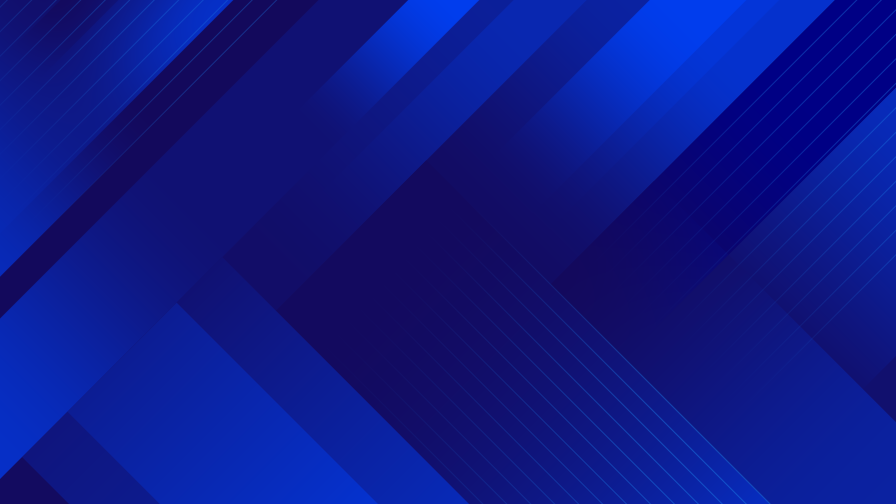
This background is drawn by a Shadertoy shader. Its source:

```glsl
// Blue backdrop of crossing diagonal bands with fading fine lines.
// Each band is a mask on one diagonal axis and a light ramp along the other;
// the summed light picks a colour between deep indigo and vivid blue.

const vec3 INDIGO = vec3(0.075, 0.035, 0.36);
const vec3 VIVID  = vec3(0.0, 0.25, 0.96);
const vec3 NAVY   = vec3(0.0, 0.0, 0.52);
const vec3 LINE   = vec3(0.10, 0.46, 0.88);
const float FAR   = 9.0;

// Soft-edged mask of the interval lo..hi
float band(float x, float lo, float hi, float aa) {
    return smoothstep(-aa, aa, x - lo) * smoothstep(-aa, aa, hi - x);
}

// Smooth ramp from 0 at a to 1 at b, in either direction
float ramp(float a, float b, float x) {
    float t = clamp((x - a) / (b - a), 0.0, 1.0);
    return t * t * (3.0 - 2.0 * t);
}

// Repeated hairlines, one of them lying at phase
float hairlines(float x, float phase, float spacing, float aa) {
    float d = abs(fract((x - phase) / spacing + 0.5) - 0.5) * spacing;
    return 1.0 - smoothstep(0.0, 0.0012 + aa, d);
}

// Bands rising to the right: u crosses them, v runs along them
float risingBands(float u, float v, float aa) {
    float light = 0.0;

    // Upper left corner
    float corner = 0.62 * ramp(0.1, -0.6, v);
    float panel = 0.10 + 0.6 * ramp(-0.25, 0.42, v) * ramp(0.08, 0.46, u);
    panel -= 0.10 * ramp(-0.1, 0.15, v) * band(u, 0.12, 0.235, aa);
    corner += panel * band(u, -FAR, 0.463, aa) * ramp(-0.6, -0.1, v);
    light += corner * band(u, -FAR, 0.549, aa);

    // Wide band glowing at its lower end, with a bright bar at its top
    float wide = 0.15 + 0.55 * ramp(0.0, -0.95, v);
    wide += 0.8 * ramp(0.35, 0.9, v) * band(u, 0.81, FAR, aa);
    light += wide * band(u, 0.632, 0.951, aa);

    // Middle band
    float middle = 0.08 + 0.32 * ramp(0.0, 1.0, v);
    middle += 0.15 * ramp(0.2, 1.0, v) * band(u, 1.019, FAR, aa);
    light += middle * band(u, 0.951, 1.164, aa);

    // Brightest band at the top
    float bright = 0.05 + 0.4 * ramp(0.5, 1.25, v);
    bright += 0.5 * ramp(0.65, 1.35, v) * band(u, 1.289, FAR, aa);
    bright -= 0.14 * ramp(0.6, 1.2, v) * band(u, 1.481, FAR, aa);
    bright -= 0.07 * ramp(0.6, 1.2, v) * band(u, 1.546, FAR, aa);
    light += bright * band(u, 1.164, 1.657, aa);

    // Right side
    float right = 0.08 * ramp(0.7, 1.0, v) + 0.55 * ramp(0.75, 1.65, v);
    light += right * band(u, 1.951, 2.484, aa);
    light += 0.12 * band(u, 2.484, FAR, aa);
    return light;
}

// Bands falling to the right, laid over the rising ones
float fallingBands(float light, float u, float v, float aa) {
    // Lower right
    float right = 0.45 * ramp(1.6, 2.75, u);
    light = mix(light, right, band(v, 0.528, 0.94, aa) * band(u, 1.657, FAR, aa));

    // Centre
    float rise = clamp((u - 1.3) / 1.2, 0.0, 1.0);
    float centre = 0.02 + 0.62 * rise * rise;
    light = mix(light, centre, band(v, -0.069, 0.528, aa) * band(u, 1.164, FAR, aa));

    // Lower left, in steps
    float along = u - 0.951;
    float left = 0.03;
    left = mix(left, 0.22 + 0.3 * along, band(v, -0.863, FAR, aa));
    left = mix(left, 0.36 + 0.5 * along, band(v, -0.683, FAR, aa));
    left = mix(left, 0.15 + 0.47 * along, band(v, -0.25, FAR, aa));
    return mix(light, left, band(v, -FAR, -0.069, aa) * band(u, 0.951, FAR, aa));
}

void mainImage(out vec4 fragColor, in vec2 fragCoord) {
    // Diagonal axes measured from the upper left, in canvas heights
    vec2 p = fragCoord / iResolution.y;
    float wide = iResolution.x / iResolution.y;
    p.x *= 1.77778 / wide;
    float u = p.x + 1.0 - p.y;
    float v = p.x - 1.0 + p.y;
    float aa = 1.0 / iResolution.y;

    float light = fallingBands(risingBands(u, v, aa), u, v, aa);
    vec3 color = mix(INDIGO, VIVID, clamp(light, 0.0, 1.05));

    // Navy strip at the upper right
    float navy = band(u, 1.657, 1.951, aa) * ramp(0.55, 1.4, v);
    color = mix(color, NAVY, navy);

    // Hairlines of the corner, the centre and the right side
    float lines = 0.32 * hairlines(u, 0.549, 0.0486, aa)
        * ramp(-0.45, 0.35, v) * band(u, 0.0, 0.56, aa);
    lines += 0.5 * hairlines(v, 0.528, 0.0475, aa) * ramp(1.25, 2.3, u)
        * band(v, -0.06, 0.54, aa) * mix(0.4, 1.0, ramp(-0.1, 0.5, v));
    lines += 0.38 * hairlines(u, 1.70, 0.0486, aa)
        * ramp(0.6, 1.6, v) * band(u, 1.69, 2.32, aa);
    color = mix(color, LINE, lines);

    fragColor = vec4(color, 1.0);
}
```
